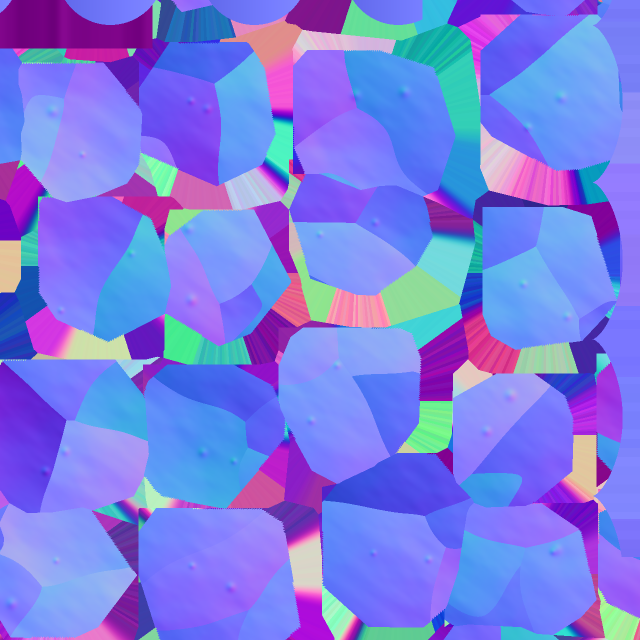
A Shadertoy shader for this texture map:

```glsl
// Tangent-space normal atlas of broken stones: jittered polygons with curved facets,
// soft ripples and pits. The gaps carry steep, saturated normals smeared outward
// in radial streaks. Plain padding bands lie along the right and top sides.
#define CELL vec2(0.236, 0.242)
#define STONE_RADIUS 0.112
#define JITTER 0.42
#define FACETS 4
#define FACET_TILT vec2(0.66, 0.72)
#define FACET_BEND 0.2
#define RIPPLE 0.0026
#define SECTIONS 10.0
#define STREAKS 240.0
#define TOOTH 0.0025
#define BOX_STEP 0.05
#define TAU 6.2831853

vec3 hash3(vec2 p) {
    vec3 q = fract(vec3(p.xyx) * vec3(0.1031, 0.1030, 0.0973) + 0.137);
    q += dot(q, q.yxz + 33.33);
    return fract((q.xxy + q.yzz) * q.zyx);
}

float noise(vec2 p) {
    vec2 i = floor(p), f = fract(p);
    f = f * f * (3.0 - 2.0 * f);
    return mix(mix(hash3(i).x, hash3(i + vec2(1, 0)).x, f.x),
               mix(hash3(i + vec2(0, 1)).x, hash3(i + 1.0).x, f.x), f.y);
}

// Slanted, soft height field of the stone surface
float relief(vec2 p) {
    vec2 q = mat2(0.8, 0.6, -0.6, 0.8) * p * vec2(16.0, 27.0);
    return noise(q) + 0.3 * noise(q * 2.1 + 7.0) + 0.06 * noise(q * 4.3 + 3.0);
}

vec3 encode(vec2 tilt, float z) {
    return clamp(0.5 + 0.5 * vec3(tilt, z), 0.0, 1.0);
}

// Convex polygon in a box: its padding stops at the box's top and left sides
float stoneDistance(vec2 q, vec2 id, float size) {
    float d = -1.0, square = step(0.5, hash3(id + 60.0).x);
    for (int k = 0; k < 12; k++) {
        vec3 h = hash3(id * 9.0 + vec2(float(k) * 3.7, 41.0));
        bool boxSide = k == 3 || k == 6;
        float a = TAU * (float(k) + (boxSide ? 0.0 : 0.9 * (h.x - 0.5))) / 12.0;
        float reach = size * mix(0.92, boxSide ? 1.08 : 1.28, h.y);
        if (k == 4 || k == 5) reach *= 1.0 + 0.35 * square;
        float side = dot(q, vec2(cos(a), sin(a))) - reach;
        d = max(d, side + (boxSide && side > 0.0 ? BOX_STEP : 0.0));
    }
    return d;
}

// Facets bounded by curved seams, plus ripples and pits
vec3 stoneColor(vec2 p, vec2 q, vec2 id) {
    vec2 w = q + 0.03 * (vec2(noise(p * 11.0), noise(p * 11.0 + 50.0)) - 0.5);
    float nearest = 9.0;
    vec2 tilt = vec2(0.0);
    for (int k = 0; k < FACETS; k++) {
        vec2 key = id * 13.0 + vec2(float(k) * 5.3, 90.0);
        vec3 h = hash3(key), g = hash3(key + 31.0);
        vec2 away = w - (h.xy - 0.5) * 0.22;
        float d = length(away) - 0.09 * h.z;
        if (d < nearest) {
            nearest = d;
            vec2 bend = away / 0.1 * FACET_BEND * (g.z < 0.3 ? -1.0 : 1.0);
            tilt = vec2(-0.09, -0.06) + (g.xy - 0.5) * FACET_TILT + bend;
        }
    }
    float e = 0.004, h0 = relief(p);
    tilt -= RIPPLE / e * vec2(relief(p + vec2(e, 0)) - h0, relief(p + vec2(0, e)) - h0);
    for (int k = 0; k < 2; k++) {
        vec3 h = hash3(id * 5.0 + vec2(float(k) * 8.1, 17.0));
        vec2 v = (q - (h.xy - 0.5) * 0.14) / mix(0.004, 0.008, h.z);
        tilt += 0.5 * v * exp(-dot(v, v));
    }
    return encode(tilt, sqrt(max(0.1, 1.0 - dot(tilt, tilt))));
}

// Steep normals in angular sections, some split into fine streaks
vec3 gapColor(float turn, vec2 id) {
    float u = turn * SECTIONS, k = floor(u);
    vec3 a = hash3(id * 7.0 + vec2(k, 5.0));
    vec3 b = hash3(id * 7.0 + vec2(mod(k + 1.0, SECTIONS), 5.0));
    vec3 h = mix(a, b, smoothstep(0.6, 1.0, fract(u)) * step(0.5, a.z));
    vec3 s = hash3(vec2(floor(turn * STREAKS), id.x * 3.0 + id.y * 11.0)) - 0.5;
    s *= 0.15 + 0.85 * step(0.6, fract(a.x * 7.0 + a.y));
    float w = h.x * 2.0 - 1.0;
    float heading = TAU * (-0.25 + 0.5 * w * pow(abs(w), 0.35)) + 0.4 * s.x;
    float steep = mix(0.65, 1.0, h.y) + 0.15 * s.y;
    return encode(steep * vec2(cos(heading), sin(heading)), 0.08 + 0.75 * h.z + 0.15 * s.z);
}

vec3 atlas(vec2 p) {
    // Padding: banded right margin, scallops along the top, dark corner block
    float bay = 0.925 + 0.048 * pow(abs(sin(0.5 * TAU * (p.y - 0.225) / 0.245)), 0.6);
    vec3 band = hash3(vec2(floor(p.y * 9.0 + 0.3), 77.0));
    vec3 line = hash3(vec2(floor(p.y * 70.0), 12.0));
    if (p.x > bay && p.y > 0.13)
        return vec3(0.45, 0.42, 0.95) + vec3(0.13, 0.14, 0.05) * band + 0.025 * line.x;
    vec2 lobe = vec2((fract((p.x - 0.06) / 0.225) - 0.5) * 0.225, p.y - 1.045);
    if (p.x < 0.66 && length(lobe) < 0.084) return vec3(0.44, 0.47, 0.98) + 0.8 * lobe.x;
    if (p.x < 0.238 && p.y > 0.924)
        return vec3(0.45, 0.0, 0.5) + vec3(0.12, 0.05, 0.1) * (noise(vec2(p.x * 60.0, 2.0)) - 0.3);

    // The closest stone owns the point
    vec2 base = floor(p / CELL), id = base, local = vec2(0.0);
    float dist = 9.0;
    for (int j = -1; j <= 1; j++)
    for (int i = -1; i <= 1; i++) {
        vec2 c = base + vec2(i, j);
        vec3 h = hash3(c + 23.0);
        vec2 q = p - (c + 0.5 + (h.xy - 0.5) * JITTER) * CELL;
        float d = stoneDistance(q, c + 20.0, STONE_RADIUS * mix(0.86, 1.12, h.z));
        if (d < dist) { dist = d; id = c + 20.0; local = q; }
    }
    float turn = atan(local.y, local.x) / TAU + 0.5;
    float toothed = step(0.6, hash3(id + floor(turn * SECTIONS)).y);
    dist += TOOTH * toothed * fract(turn * STREAKS);
    return dist < 0.0 ? stoneColor(p, local, id) : gapColor(turn, id);
}

void mainImage(out vec4 fragColor, in vec2 fragCoord) {
    // Four samples per pixel smooth every edge
    vec3 sum = vec3(0.0);
    for (int k = 0; k < 4; k++)
        sum += atlas((fragCoord + vec2(k % 2, k / 2) * 0.5 - 0.25) / iResolution.xy);
    fragColor = vec4(sum / 4.0, 1.0);
}
```
